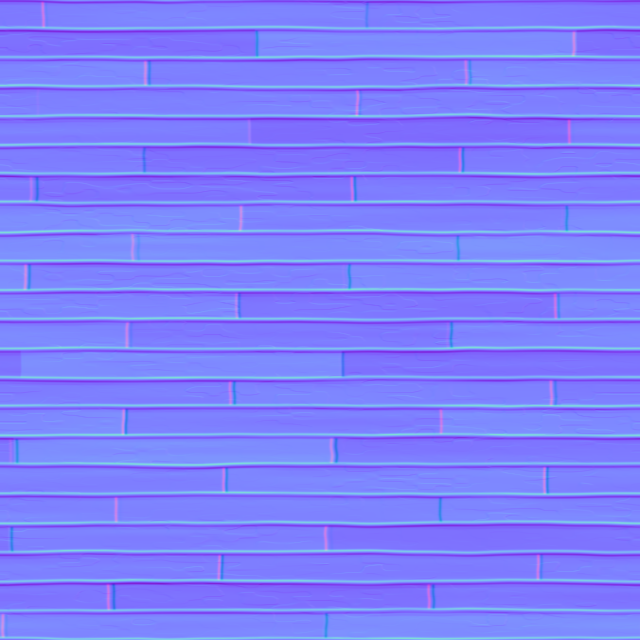
Write a Shadertoy shader that draws this texture map.

```glsl
const float ROWS = 22.0;
const float PLANKS = 2.0;            // planks across each row
const float ROW_SHIFT = 0.3395;      // joint offset per row, in planks
const float FIRST_JOINT = 0.0105;
const float WAVE = 0.05;             // edge wander, in rows
const float LOWER_EDGE = 0.045;      // bevel centres and width, in rows
const float UPPER_EDGE = -0.075;
const float EDGE_WIDTH = 0.045;
const float LOWER_SLOPE = 0.56;
const float UPPER_SLOPE = -0.52;
const float JOINT_WIDTH = 0.0052;    // joint sizes, in planks
const float JOINT_GAP_MIN = 0.009;
const float JOINT_GAP_VARY = 0.015;
const float JOINT_JITTER = 0.008;
const float JOINT_SLOPE = 0.58;
const float PLANK_TILT = 0.13;
const float BAND_TILT = 0.10;
const float GRAIN_SLOPE = 0.10;
const vec2 GRAIN_SCALE = vec2(36.0, 7.0);

float hash(vec2 p) {
    return fract(sin(dot(p, vec2(12.9898, 78.233))) * 43758.5453);
}

// Value noise that wraps after the given number of cells
float noise(vec2 p, vec2 period) {
    vec2 i = floor(p), f = fract(p);
    f = f * f * (3.0 - 2.0 * f);
    vec2 a = mod(i, period), b = mod(i + 1.0, period);
    return mix(mix(hash(a), hash(vec2(b.x, a.y)), f.x),
               mix(hash(vec2(a.x, b.y)), hash(b), f.x), f.y);
}

// Smooth random curve along x, different for every seed
float curve(float x, float cells, float seed) {
    float i = floor(x * cells), f = fract(x * cells);
    f = f * f * (3.0 - 2.0 * f);
    return mix(hash(vec2(mod(i, cells), seed)),
               hash(vec2(mod(i + 1.0, cells), seed)), f);
}

float bump(float d, float width) {
    return exp(-d * d / (width * width));
}

float plankTilt(float index, float row) {
    return 2.0 * hash(vec2(mod(index, PLANKS) + 3.7, row + 51.3)) - 1.0;
}

// Torn fibres: a terraced height field
float grainHeight(vec2 p) {
    vec2 period = vec2(GRAIN_SCALE.x, GRAIN_SCALE.y * ROWS);
    vec2 q = p * GRAIN_SCALE;
    q.y += 1.2 * noise(q * vec2(0.5, 1.0), period * vec2(0.5, 1.0));
    return smoothstep(0.4, 0.6, noise(q, period));
}

void mainImage(out vec4 fragColor, in vec2 fragCoord) {
    vec2 uv = fragCoord / iResolution.xy;
    float v = uv.y * ROWS;

    // Wavy boundary between rows
    float seam = floor(v + 0.5);
    float seed = mod(seam, ROWS) + 17.0;
    float wander = 0.7 * curve(uv.x, 7.0, seed) + 0.3 * curve(uv.x, 19.0, seed + 40.0) - 0.5;
    float d = v - seam - 2.0 * WAVE * wander;
    float row = mod(d > 0.0 ? seam : seam - 1.0, ROWS);
    float body = smoothstep(0.0, 0.07, abs(d));

    // Nearest joint, with its own place, gap and bevel strengths
    float u = uv.x * PLANKS - FIRST_JOINT - ROW_SHIFT * row;
    float joint = floor(u + 0.5);
    vec2 id = vec2(mod(joint, PLANKS), row);
    float e = u - joint - JOINT_JITTER * (hash(id + 5.1) - 0.5);
    e += 0.004 * (curve(uv.y, 66.0, id.x + 90.0) - 0.5);
    float gap = JOINT_GAP_MIN + JOINT_GAP_VARY * pow(hash(id + 8.3), 2.0);
    float rightBevel = smoothstep(0.15, 0.6, hash(id + 11.7));
    float leftBevel = smoothstep(0.1, 0.7, hash(id + 23.9));
    float jointMask = smoothstep(0.02, 0.12, abs(d + 0.015));

    // Tilt of each plank and broad bands along it
    float tilt = mix(plankTilt(joint - 1.0, row), plankTilt(joint, row),
                     smoothstep(-0.004, 0.004, e));
    float band = noise(vec2(uv.x * 4.0, v * 4.0), vec2(4.0, 4.0 * ROWS)) - 0.5;
    vec2 slope = vec2(-0.015, (PLANK_TILT * tilt + BAND_TILT * band) * body);

    // Fine grain in scattered patches
    vec2 p = vec2(uv.x, v);
    float h = grainHeight(p);
    vec2 grain = vec2(grainHeight(p + vec2(0.003, 0.0)) - h,
                      grainHeight(p + vec2(0.0, 0.04)) - h);
    float patches = smoothstep(0.4, 0.8, noise(p * vec2(9.0, 2.0), vec2(9.0, 2.0 * ROWS)));
    slope += GRAIN_SLOPE * vec2(0.5, 1.0) * grain * (0.2 + patches) * body;

    // Joint bevels
    float jointX = rightBevel * bump(e + 0.5 * gap, JOINT_WIDTH)
                 - leftBevel * bump(e - 0.5 * gap, JOINT_WIDTH);
    slope.x += JOINT_SLOPE * jointX * jointMask;

    // Row bevels and a faint second ridge below them
    float lower = 0.8 + 0.4 * curve(uv.x, 11.0, seed + 70.0);
    float upper = 0.7 + 0.5 * curve(uv.x, 9.0, seed + 110.0);
    slope.y += LOWER_SLOPE * lower * bump(d - LOWER_EDGE, EDGE_WIDTH);
    slope.y += UPPER_SLOPE * upper * bump(d - UPPER_EDGE, EDGE_WIDTH);
    slope.y -= 0.16 * curve(uv.x, 8.0, seed + 150.0) * bump(d + 0.17, 0.04);

    // Pack the unit normal into colour
    float z = sqrt(max(0.0, 1.0 - dot(slope, slope)));
    fragColor = vec4(0.5 + 0.5 * vec3(slope, z), 1.0);
}
```
